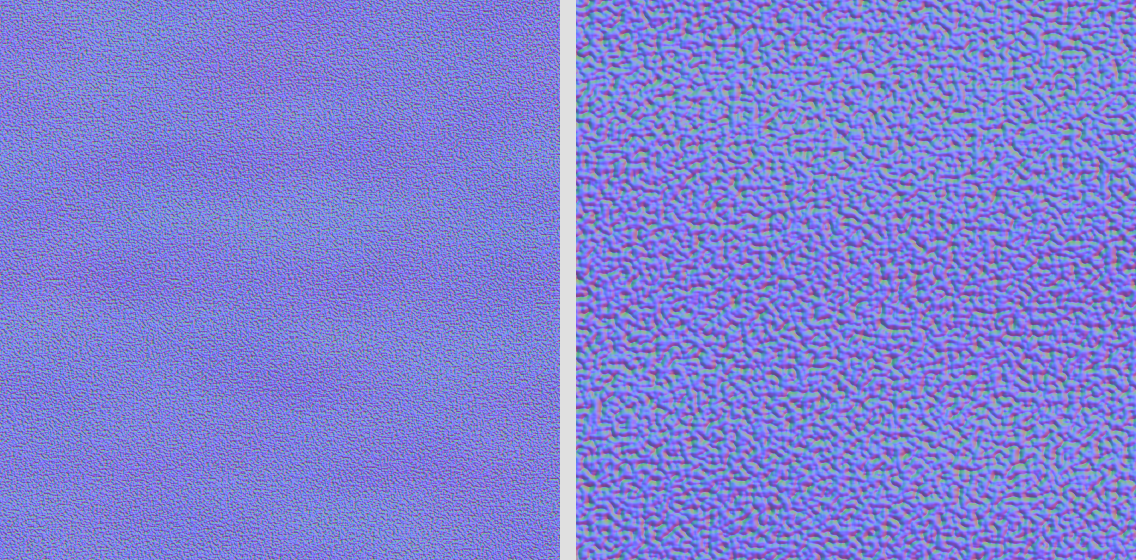
Left, the full canvas; right, a detail of the centre.
Reproduce this texture map procedurally as a Shadertoy shader.

```glsl
const float TAU = 6.2831853;

// Integer hash of a lattice cell, from 0 to 1
float hash(uvec2 cell, uint seed) {
    uint h = cell.x * 1597334677u ^ cell.y * 3812015801u ^ seed * 2798796415u;
    h = (h ^ (h >> 16)) * 2146121005u;
    h = (h ^ (h >> 15)) * 2221713035u;
    h ^= h >> 16;
    return float(h & 65535u) / 65536.0;
}

// Unit gradient at a lattice corner, wrapped to the period
vec2 cornerGradient(vec2 corner, vec2 period, uint seed) {
    float angle = TAU * hash(uvec2(mod(corner, period)), seed);
    return vec2(cos(angle), sin(angle));
}

// Tiling gradient noise: value in x, slope per cell in yz
vec3 gradientNoise(vec2 uv, vec2 period, uint seed) {
    vec2 p = uv * period;
    vec2 cell = floor(p);
    vec2 f = p - cell;
    vec2 u = f * f * f * (f * (f * 6.0 - 15.0) + 10.0);
    vec2 du = 30.0 * f * f * (f * (f - 2.0) + 1.0);

    vec2 ga = cornerGradient(cell, period, seed);
    vec2 gb = cornerGradient(cell + vec2(1, 0), period, seed);
    vec2 gc = cornerGradient(cell + vec2(0, 1), period, seed);
    vec2 gd = cornerGradient(cell + vec2(1, 1), period, seed);
    float a = dot(ga, f);
    float b = dot(gb, f - vec2(1, 0));
    float c = dot(gc, f - vec2(0, 1));
    float d = dot(gd, f - vec2(1, 1));

    float value = mix(mix(a, b, u.x), mix(c, d, u.x), u.y);
    vec2 slope = mix(mix(ga, gb, u.x), mix(gc, gd, u.x), u.y)
               + du * vec2(mix(b - a, d - c, u.y), mix(c - a, d - b, u.x));
    return vec3(value, slope);
}

// Fine pebbled grain, with pits steeper than bumps
vec2 grainSlope(vec2 uv, float strength, float pitSharpness) {
    vec3 coarse = gradientNoise(uv, vec2(193, 211), 1u);
    vec3 fine = gradientNoise(uv, vec2(277, 301), 2u);
    vec3 relief = 0.75 * coarse + 0.9 * fine;
    return strength * relief.yz * exp(-pitSharpness * relief.x);
}

// Broad, faint undulation that tints the surface in soft bands
vec2 broadTilt(vec2 uv, vec2 amount) {
    float across = gradientNoise(uv, vec2(5, 4), 3u).x;
    float bands = gradientNoise(uv, vec2(3, 9), 4u).x
                + 0.5 * gradientNoise(uv, vec2(6, 15), 5u).x;
    return amount * vec2(across, bands);
}

// Mean normal over a 2 by 2 grid inside one pixel
vec3 smoothNormal(vec2 uv, vec2 pixel, vec2 tilt) {
    vec3 sum = vec3(0);
    for (int i = 0; i < 4; i++) {
        vec2 offset = (vec2(i & 1, i >> 1) - 0.5) * 0.5 * pixel;
        vec2 slope = grainSlope(uv + offset, 1.25, 1.9) * vec2(0.92, 1.1) + tilt;
        sum += normalize(vec3(-slope, 1.0));
    }
    return sum / 4.0;
}

// Normal to colour: softened tilt, emphasised depth around its mean
vec3 encodeNormal(vec3 normal, float tiltContrast, float depthContrast) {
    const float MEAN_DEPTH = 0.64;
    float depth = MEAN_DEPTH + depthContrast * (normal.z - MEAN_DEPTH);
    return 0.5 + 0.5 * vec3(tiltContrast * normal.xy, depth);
}

void mainImage(out vec4 fragColor, in vec2 fragCoord) {
    vec2 pixel = 1.0 / iResolution.xy;
    vec2 uv = fragCoord * pixel;
    vec2 tilt = broadTilt(uv, vec2(0.25, 0.5));
    vec3 normal = smoothNormal(uv, pixel, tilt);
    fragColor = vec4(encodeNormal(normal, 0.48, 1.3), 1.0);
}
```
